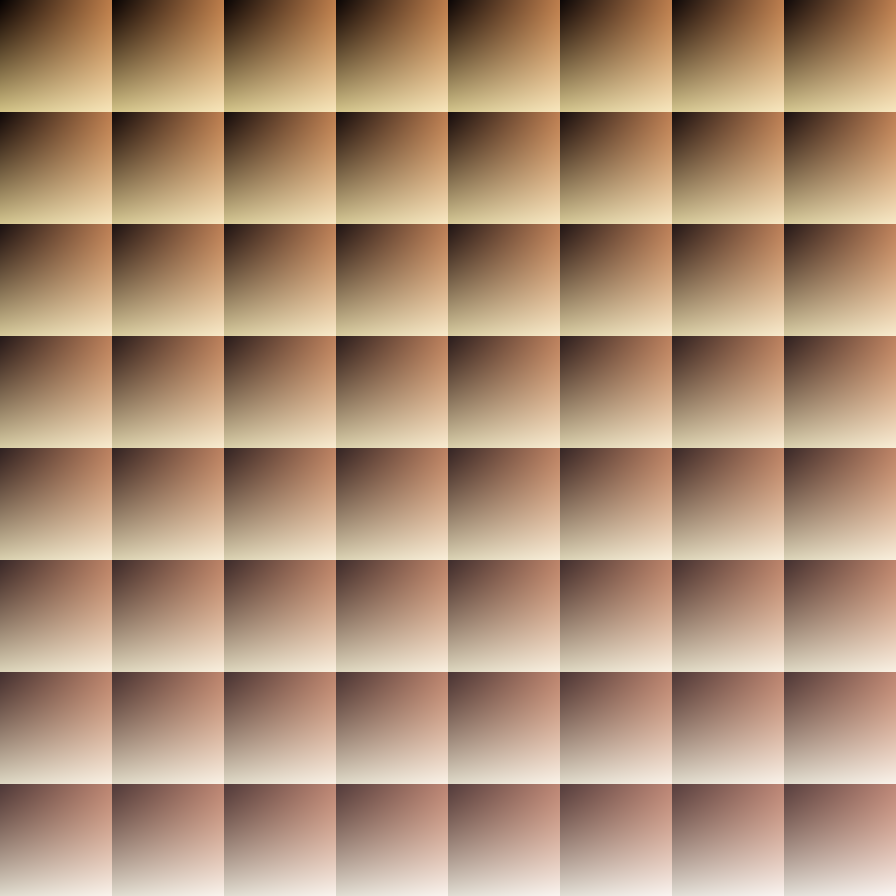
Reproduce this pattern procedurally as a Shadertoy shader.

```glsl
// Blends the four corner colours of a tile; p runs right and down.
vec3 cornerBlend(vec3 topLeft, vec3 topRight, vec3 bottomLeft, vec3 bottomRight, vec2 p) {
    // Green and blue rise later than red, which keeps the midtones warm.
    vec3 down = pow(vec3(p.y), vec3(1.1, 1.3, 1.45));
    return mix(mix(topLeft, topRight, p.x), mix(bottomLeft, bottomRight, p.x), down);
}

vec3 gradedTiles(vec2 uv) {
    vec2 grid = vec2(uv.x, 1.0 - uv.y) * 8.0;
    vec2 tile = clamp(floor(grid), 0.0, 7.0);
    vec2 p = clamp(grid - tile, 0.0, 1.0);

    // Tiles lighten and cool in reading order.
    float lift = (tile.y * 8.0 + tile.x) / 63.0;

    vec3 warm = cornerBlend(vec3(0.02, 0.01, 0.01), vec3(0.74, 0.49, 0.29),
                            vec3(0.82, 0.76, 0.52), vec3(0.97, 0.90, 0.73), p);
    vec3 pale = cornerBlend(vec3(0.34, 0.25, 0.25), vec3(0.74, 0.53, 0.47),
                            vec3(0.88, 0.87, 0.84), vec3(0.98, 0.96, 0.95), p);
    return mix(warm, pale, lift);
}

void mainImage(out vec4 fragColor, in vec2 fragCoord) {
    // Four samples per pixel smooth the tile borders.
    vec3 color = vec3(0.0);
    for (int i = 0; i < 4; i++) {
        vec2 offset = vec2(i % 2, i / 2) * 0.5 - 0.25;
        color += gradedTiles((fragCoord + offset) / iResolution.xy);
    }
    fragColor = vec4(color / 4.0, 1.0);
}
```
